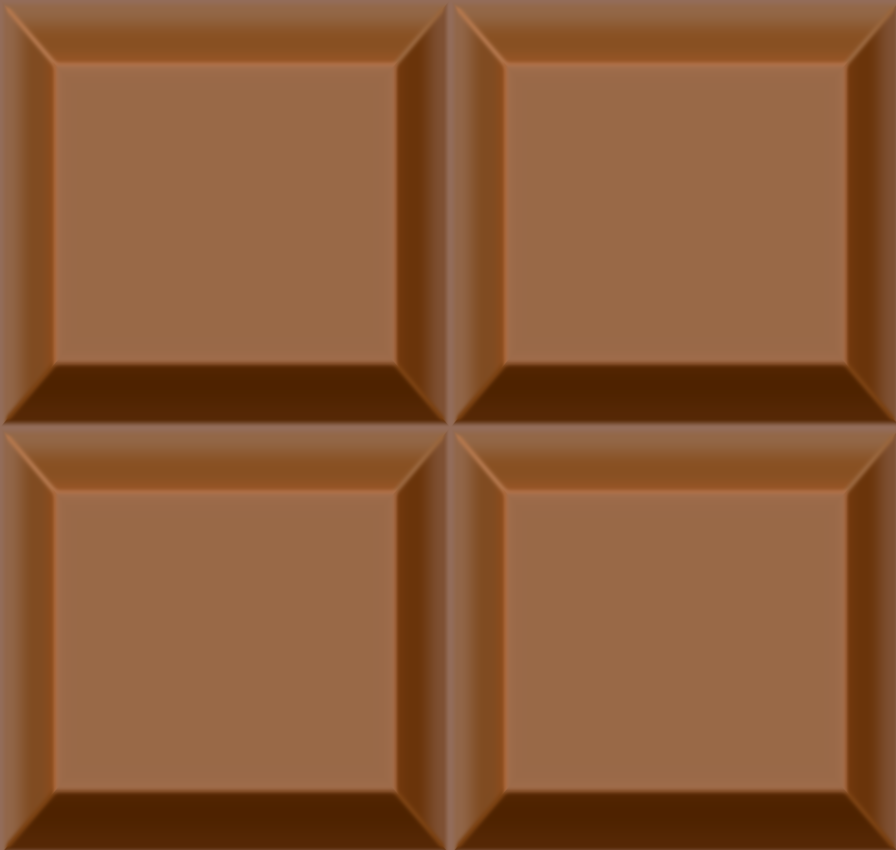
Reproduce this texture procedurally as a Shadertoy shader.

```glsl
const vec2 PERIOD = vec2(0.5026, 0.503);   // tile size as a share of the canvas
const vec2 BEVEL = vec2(0.122, 0.150);     // bevel size as a share of the tile

const vec3 FACE = vec3(0.600, 0.410, 0.280);
const vec3 FACE_GLOW = vec3(0.655, 0.445, 0.315);
const vec3 GUTTER = vec3(0.575, 0.425, 0.350);

// Soft line of the given half width around zero
float softLine(float d, float halfWidth) {
    float x = d / halfWidth;
    return exp(-x * x);
}

// Bevel shade from the gutter (s = 0) up to the face (s = 1)
vec3 bevelRamp(float s, vec3 outer, vec3 middle, vec3 inner) {
    vec3 c = mix(GUTTER, outer, smoothstep(0.0, 0.14, s));
    c = mix(c, middle, smoothstep(0.14, 0.62, s));
    return mix(c, inner, smoothstep(0.72, 0.98, s));
}

// Side bevels, lit from the left
vec3 sideBevel(float s, bool right) {
    return right
        ? bevelRamp(s, vec3(0.495, 0.315, 0.200), vec3(0.415, 0.205, 0.040), vec3(0.445, 0.220, 0.050))
        : bevelRamp(s, vec3(0.570, 0.400, 0.285), vec3(0.500, 0.295, 0.130), vec3(0.545, 0.295, 0.110));
}

// Upper and lower bevels, lit from above
vec3 levelBevel(float s, bool top) {
    return top
        ? bevelRamp(s, vec3(0.575, 0.405, 0.280), vec3(0.535, 0.315, 0.135), vec3(0.585, 0.330, 0.145))
        : bevelRamp(s, vec3(0.335, 0.155, 0.020), vec3(0.305, 0.135, 0.000), vec3(0.325, 0.145, 0.005));
}

// Mitre colour at each corner
vec3 ridgeColor(bool right, bool top) {
    if (!top) return vec3(0.480, 0.255, 0.070);
    return right ? vec3(0.600, 0.400, 0.240) : vec3(0.700, 0.465, 0.300);
}

// Raised tile: q runs from 0 to 1, pixel is one pixel in bevel units
vec3 tile(vec2 q, float pixel) {
    bool right = q.x > 0.5;
    bool top = q.y > 0.5;
    vec2 d = min(q, 1.0 - q) / BEVEL;
    float s = min(d.x, d.y);
    float across = d.x - d.y;

    // Four bevels joined along the diagonals
    float level = smoothstep(-pixel, pixel, across);
    vec3 color = mix(sideBevel(d.x, right), levelBevel(d.y, top), level);

    // Thin seam between neighbouring columns
    color = mix(color, GUTTER, 0.7 * softLine(d.x, 0.04));

    // Mitred ridges
    float ridge = softLine(across, 0.075) * smoothstep(0.05, 0.16, s);
    color = mix(color, ridgeColor(right, top), 0.9 * ridge);

    // Flat face with a faint glow inside its border
    vec3 face = mix(FACE, FACE_GLOW, exp(-max(s - 1.0, 0.0) / 0.09));
    float edge = max(pixel, 0.03);
    color = mix(color, face, smoothstep(1.0 - edge, 1.0 + edge, s));

    // Rim where the bevel meets the face
    vec3 levelRim = top ? vec3(0.685, 0.435, 0.275) : vec3(0.530, 0.315, 0.165);
    vec3 sideRim = right ? vec3(0.620, 0.380, 0.220) : vec3(0.665, 0.400, 0.220);
    vec3 rim = mix(sideRim, levelRim, level);
    return mix(color, rim, 0.75 * softLine(s - 1.0, 0.045));
}

void mainImage(out vec4 fragColor, in vec2 fragCoord) {
    vec2 uv = fragCoord / iResolution.xy;

    // Tiles are anchored to the upper left corner
    vec2 q = fract((uv - vec2(0.0, 1.0)) / PERIOD);
    vec2 pixel = 1.0 / (iResolution.xy * PERIOD * BEVEL);
    fragColor = vec4(tile(q, max(pixel.x, pixel.y)), 1.0);
}
```
